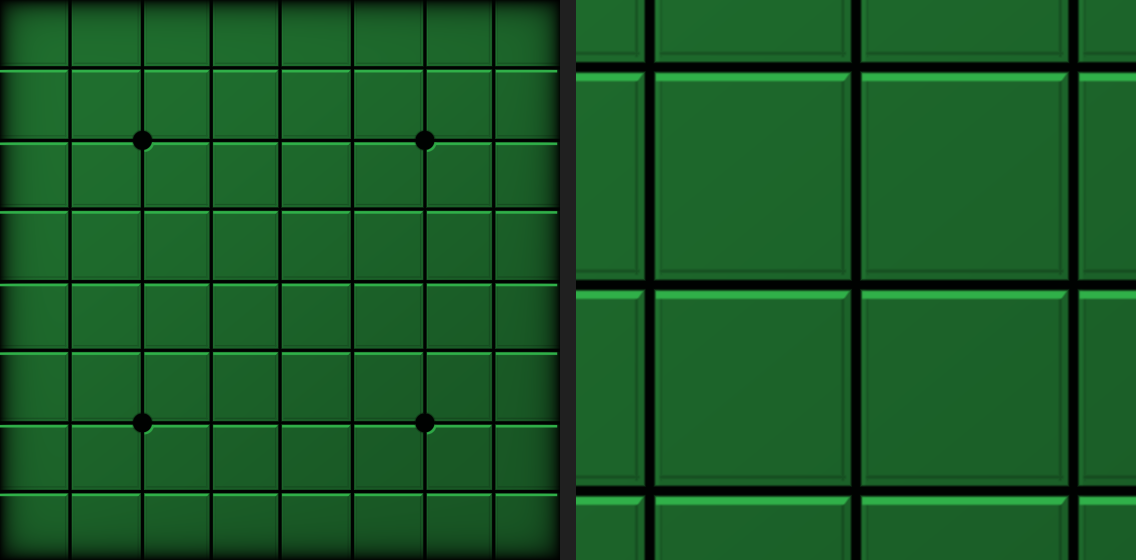
Left, the full canvas; right, a detail of the centre.
Give the GLSL for this pattern, as a Shadertoy shader.

```glsl
// A green 8 by 8 game board: black grooves with lit lower lips, four marker dots.
// Each pixel finds its nearest groove crossing, then layers bevels, lips, grooves
// and dots from its signed offset. Lengths are fractions of the canvas, y down.

const vec2  FIRST_LINE   = vec2(0.1250, 0.1211);
const float PITCH        = 0.1261;
const float LAST_INDEX   = 6.0;     // seven grooves each way
const vec2  UNEVENNESS   = vec2(0.0033, 0.0035);
const float GROOVE_HALF  = 0.0030;
const float LIP_OFFSET   = 0.0060;
const float LIP_HALF     = 0.0023;
const float DOT_RADIUS   = 0.0172;
const float DOT_LIP      = 0.0034;
const float EDGE_FADE    = 0.0190;
const float SOFTNESS     = 0.0011;

const vec3 FELT_LIGHT = vec3(0.122, 0.432, 0.180);
const vec3 FELT_DARK  = vec3(0.096, 0.342, 0.143);
const vec3 LIP_COLOR  = vec3(0.190, 0.690, 0.285);
const vec3 INK        = vec3(0.000, 0.006, 0.002);

// Smooth coverage of the region where a signed distance is negative.
float cover(float dist) {
    float s = max(SOFTNESS, 0.75 / min(iResolution.x, iResolution.y));
    return 1.0 - smoothstep(-s, s, dist);
}

float band(float x, float center, float halfWidth) {
    return cover(abs(x - center) - halfWidth);
}

// Groove positions, slightly uneven along each axis.
vec2 linePosition(vec2 index) {
    vec2 wave = sin(index * 1.5707963);
    return FIRST_LINE + PITCH * index + UNEVENNESS * vec2(wave.x, wave.y * wave.y);
}

// Diagonal falloff of light, darkened towards the four edges.
vec3 felt(vec2 p) {
    vec3 color = mix(FELT_LIGHT, FELT_DARK, smoothstep(0.1, 0.95, dot(p, vec2(0.45, 0.55))));
    vec2 fade = 1.0 - 0.92 * exp(-min(p, 1.0 - p) / EDGE_FADE);
    return color * fade.x * fade.y;
}

// Faint pressed edges just inside each tile.
float bevelShade(vec2 d) {
    float inside = cover(0.006 - abs(d.x)) * cover(0.006 - abs(d.y));
    float dark = max(band(d.x, -0.0078, 0.0009), band(d.y, -0.0082, 0.0010));
    dark = max(dark, 0.6 * band(d.x, 0.0068, 0.0006));
    float lit = band(d.x, 0.0046, 0.0010);
    return 1.0 - 0.20 * dark * inside + 0.12 * lit;
}

// Bright lip below a groove, with a slanted right end in every tile.
float lipMask(vec2 d, float x) {
    float rightEnd = 0.0055 + 0.7 * (d.y - LIP_OFFSET);
    float gap = d.x > 0.0 ? 0.0036 - d.x : rightEnd + d.x;
    return band(d.y, LIP_OFFSET, LIP_HALF) * cover(gap) * cover(x - 0.995);
}

void mainImage(out vec4 fragColor, in vec2 fragCoord) {
    vec2 p = fragCoord / iResolution.xy;
    p.y = 1.0 - p.y;

    // Nearest crossing, and the offset from it
    vec2 index = clamp(round((p - FIRST_LINE) / PITCH), 0.0, LAST_INDEX);
    vec2 d = p - linePosition(index);

    // Dots sit two grooves either side of the middle one
    vec2 fromMiddle = abs(index - 0.5 * LAST_INDEX);
    float hasDot = float(all(lessThan(abs(fromMiddle - 2.0), vec2(0.5))));
    float dotDist = length(d) - DOT_RADIUS;

    // Tile surface and lit lips
    vec3 color = felt(p) * bevelShade(d);
    color = mix(color, LIP_COLOR, lipMask(d, p.x));

    // Dot rim: shaded all round, lit at the lower right
    color *= 1.0 - 0.25 * hasDot * cover(dotDist - 0.002);
    float crescent = cover(length(d - DOT_LIP) - DOT_RADIUS) * cover(0.003 - min(d.x, d.y));
    color = mix(color, LIP_COLOR * 0.95, hasDot * crescent);

    // Grooves and dots
    float ink = max(band(d.x, 0.0, GROOVE_HALF), band(d.y, 0.0, GROOVE_HALF));
    ink = max(ink, hasDot * cover(dotDist));
    color = mix(color, INK, ink);

    fragColor = vec4(color, 1.0);
}
```
